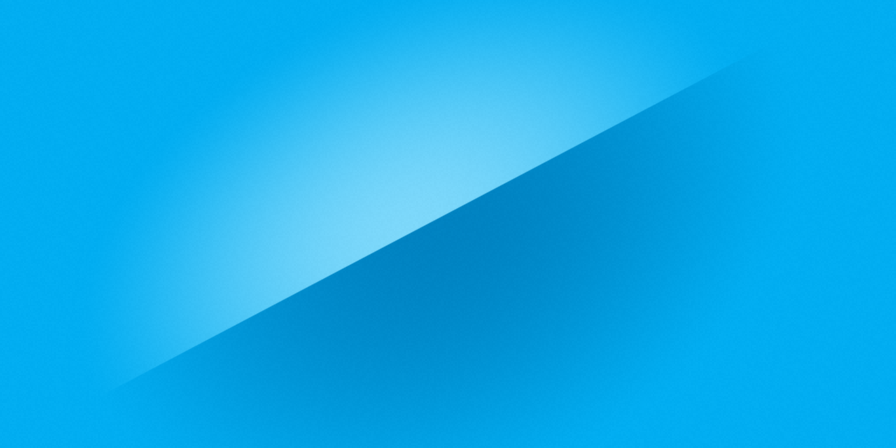
This background is drawn by a Shadertoy shader. Its source:

```glsl
// A blue field split by a slanted crease: a pale glow above, a deep shadow below.
// Both are half ellipses aligned with the crease, with a soft power falloff,
// and a faint hash grain covers the whole. Lengths are in canvas heights.

const vec3 BASE_COLOR   = vec3(0.005, 0.680, 0.945);
const vec3 GLOW_COLOR   = vec3(0.490, 0.845, 0.980);
const vec3 SHADOW_COLOR = vec3(0.000, 0.510, 0.755);

const float CREASE_SLOPE  = 0.526;
const float CREASE_HEIGHT = 0.524;            // height of the crease at mid canvas
const float GLOW_SHIFT    = -0.085;           // centres, along the crease from mid canvas
const float SHADOW_SHIFT  = -0.026;
const vec2  GLOW_RADII    = vec2(0.81, 0.51); // along and across the crease
const vec2  SHADOW_RADII  = vec2(0.87, 0.62);
const float FALLOFF_POWER = 1.5;

const float GRAIN_CELLS    = 256.0;           // grain cells per canvas height
const float GRAIN_STRENGTH = 0.012;

float hash(vec2 p) {
    return fract(sin(dot(p, vec2(12.9898, 78.233))) * 43758.55);
}

// One at the centre of the ellipse, fading to zero at its rim
float softEllipse(vec2 p, vec2 radii) {
    vec2 q = p / radii;
    return pow(max(1.0 - dot(q, q), 0.0), FALLOFF_POWER);
}

void mainImage(out vec4 fragColor, in vec2 fragCoord) {
    float pixel = 1.0 / iResolution.y;
    vec2 uv = fragCoord * pixel;

    // Crease frame: x runs along the crease, y is the signed distance above it
    vec2 along = normalize(vec2(1.0, CREASE_SLOPE));
    vec2 across = vec2(-along.y, along.x);
    vec2 offset = uv - vec2(0.5 * iResolution.x * pixel, CREASE_HEIGHT);
    vec2 p = vec2(dot(offset, along), dot(offset, across));

    // Glow and shadow meet at the smoothed crease
    float glow = softEllipse(p - vec2(GLOW_SHIFT, 0.0), GLOW_RADII);
    float shadow = softEllipse(p - vec2(SHADOW_SHIFT, 0.0), SHADOW_RADII);
    vec3 upper = mix(BASE_COLOR, GLOW_COLOR, glow);
    vec3 lower = mix(BASE_COLOR, SHADOW_COLOR, shadow);
    vec3 color = mix(lower, upper, smoothstep(-pixel, pixel, p.y));

    // Fine grain
    color += GRAIN_STRENGTH * (hash(floor(uv * GRAIN_CELLS)) - 0.5);

    fragColor = vec4(clamp(color, 0.0, 1.0), 1.0);
}
```
